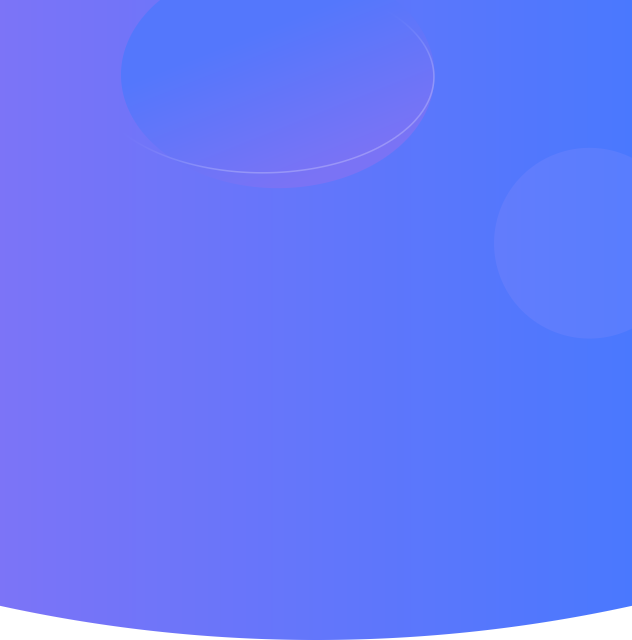
Write a WebGL 1 fragment shader that draws this background.

```glsl
precision highp float;
// A violet-to-blue panel with a curved lower edge over white, holding a
// tinted ellipse with a fading rim line and a pale disc at the right.
// Every shape is a signed distance, blended over a linear gradient.
uniform vec2 u_resolution;

const vec3 VIOLET = vec3(0.486, 0.453, 0.969);
const vec3 BLUE = vec3(0.290, 0.471, 0.996);
const vec3 ELLIPSE_BLUE = vec3(0.329, 0.467, 0.988);
const vec3 ELLIPSE_VIOLET = vec3(0.478, 0.451, 0.961);
const vec3 DISC_TINT = vec3(1.0, 0.72, 0.98);
const vec3 WHITE = vec3(1.0);

float circleDistance(vec2 p, vec2 center, float radius) {
  return length(p - center) - radius;
}

// First-order distance to an ellipse, accurate near its outline
float ellipseDistance(vec2 p, vec2 center, vec2 radii) {
  vec2 q = p - center;
  float k = length(q / radii);
  return k * (k - 1.0) / max(length(q / (radii * radii)), 0.0001);
}

// Coverage of the inside of a shape, softened over one pixel
float fill(float d, float pixel) {
  return clamp(0.5 - d / pixel, 0.0, 1.0);
}

// Coverage of a thin line along the outline
float stroke(float d, float width, float pixel) {
  return fill(abs(d) - 0.5 * width, pixel);
}

// Strength of a rim that is brightest toward one direction
float rimFade(vec2 p, vec2 center, vec2 radii, vec2 brightest) {
  vec2 direction = normalize((p - center) / radii + 0.00001);
  return smoothstep(-0.1, 0.75, dot(direction, brightest));
}

void main() {
  float pixel = 1.0 / u_resolution.y;
  vec2 p = gl_FragCoord.xy * pixel;
  float aspect = u_resolution.x * pixel;

  // Horizontal gradient
  vec3 color = mix(VIOLET, BLUE, p.x / aspect);

  // Large ellipse with a tilted gradient
  vec2 ellipseCenter = vec2(0.434, 0.883);
  float slope = dot(p - ellipseCenter, vec2(0.37, -0.93));
  float blend = clamp((slope + 0.074) / 0.241, 0.0, 1.0);
  vec3 ellipseColor = mix(ELLIPSE_BLUE, ELLIPSE_VIOLET, blend);
  float ellipse = ellipseDistance(p, ellipseCenter, vec2(0.245, 0.177));
  color = mix(color, ellipseColor, fill(ellipse, pixel));

  // Fading rim line
  vec2 rimCenter = vec2(0.410, 0.880);
  vec2 rimRadii = vec2(0.268, 0.150);
  float rim = stroke(ellipseDistance(p, rimCenter, rimRadii), 0.0024, pixel);
  float fade = rimFade(p, rimCenter, rimRadii, vec2(0.64, -0.77));
  color = mix(color, WHITE, 0.24 * rim * fade);

  // Pale disc, cut by the right side
  float disc = circleDistance(p, vec2(0.921, 0.620), 0.149);
  color = mix(color, DISC_TINT, 0.08 * fill(disc, pixel));

  // Curved lower edge of the panel
  float panel = circleDistance(p, vec2(0.5 * aspect, 2.308), 2.308);
  color = mix(WHITE, color, fill(panel, pixel));

  gl_FragColor = vec4(color, 1.0);
}
```
